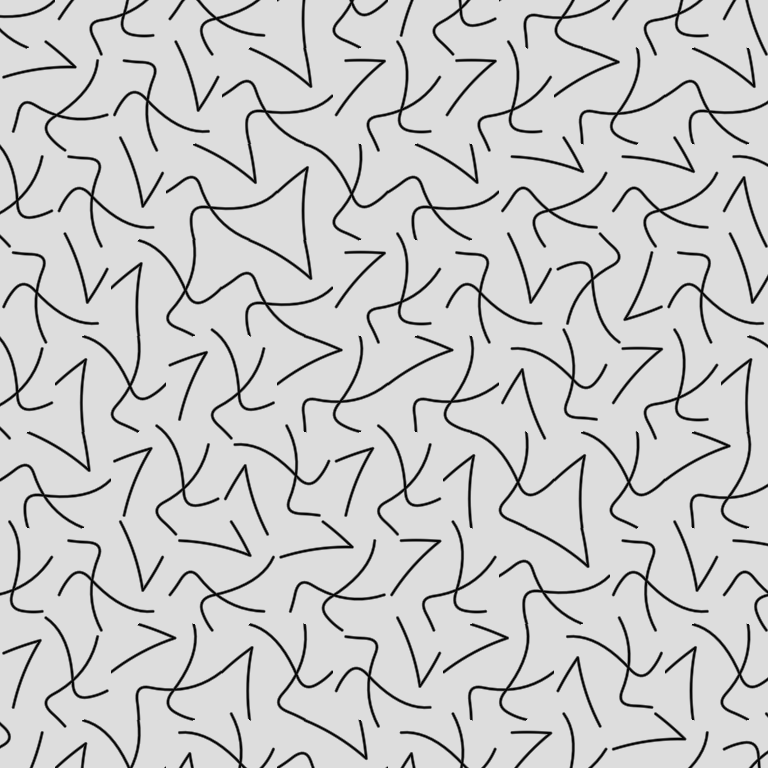
Give the GLSL for this pattern, as a three.js fragment shader.

```glsl
// Hexagonal tiles of thin dark curves, each tile turned at random in steps of 20 degrees.
varying vec2 vUv;

const float TILES = 12.0;          // tile radii across the canvas
const float HALF_WIDTH = 0.00172;  // half the stroke, in canvas units
const float SOFTNESS = 0.00195;    // width of the smoothed edge, in canvas units
const float TURN_STEP = 0.3490659; // 20 degrees
const vec3 PAPER = vec3(0.866);
const vec3 INK = vec3(0.03);

float hash(vec2 cell, float seed) {
  return fract(sin(dot(cell, vec2(127.1, 311.7)) + seed * 74.7) * 43758.5453);
}

vec2 rotate(vec2 p, float angle) {
  float c = cos(angle);
  float s = sin(angle);
  return vec2(c * p.x - s * p.y, s * p.x + c * p.y);
}

float segmentDistance(vec2 p, vec2 a, vec2 b) {
  vec2 ab = b - a;
  float t = clamp(dot(p - a, ab) / dot(ab, ab), 0.0, 1.0);
  return length(p - a - ab * t);
}

// Distance to a quadratic curve, followed in short chords
float curveDistance(vec2 p, vec2 a, vec2 control, vec2 b) {
  float d = 10.0;
  vec2 previous = a;
  for (int i = 1; i <= 10; i++) {
    float t = float(i) / 10.0;
    vec2 next = mix(mix(a, control, t), mix(control, b, t), t);
    d = min(d, segmentDistance(p, previous, next));
    previous = next;
  }
  return d;
}

// Centre of the nearest hexagon of radius 1
vec2 hexCentre(vec2 p, vec2 period) {
  vec2 a = period * floor(p / period + 0.5);
  vec2 b = period * (floor(p / period) + 0.5);
  return distance(p, a) < distance(p, b) ? a : b;
}

// A humped stroke that falls away to the lower right
float humpDistance(vec2 p) {
  vec2 rise = vec2(-0.625, 0.164);
  vec2 fall = vec2(-0.344, 0.117);
  float d = curveDistance(p, vec2(-0.86, 0.0), vec2(-0.734, 0.078), rise);
  d = min(d, curveDistance(p, rise, vec2(-0.422, 0.32), fall));
  return min(d, curveDistance(p, fall, vec2(-0.141, -0.516), vec2(0.43, -0.745)));
}

// A sagging stroke that hooks down at its left end
float hookDistance(vec2 p) {
  vec2 bend = vec2(-0.219, -0.238);
  vec2 drop = vec2(-0.477, -0.422);
  float d = curveDistance(p, vec2(0.86, 0.0), vec2(0.531, -0.336), bend);
  d = min(d, curveDistance(p, bend, vec2(-0.469, -0.203), drop));
  return min(d, curveDistance(p, drop, vec2(-0.481, -0.578), vec2(-0.43, -0.745)));
}

// A pointed stroke with one long and one short arm
float pointDistance(vec2 p) {
  vec2 tip = vec2(0.527, 0.148);
  float d = curveDistance(p, vec2(-0.43, 0.745), vec2(0.097, 0.528), tip);
  return min(d, curveDistance(p, tip, vec2(0.495, 0.469), vec2(0.43, 0.745)));
}

// Mostly small counterclockwise turns, with a few clockwise ones
float tileAngle(vec2 cell) {
  float amount = hash(cell, 1.0);
  float steps = floor(8.0 * pow(amount, 1.4));
  if (hash(cell, 2.0) < 0.2) steps = amount < 0.65 ? -2.0 : -4.0;
  return steps * TURN_STEP;
}

void main() {
  vec2 period = vec2(sqrt(3.0), 3.0);
  vec2 p = vUv * TILES;
  vec2 centre = hexCentre(p, period);
  vec2 cell = floor(2.0 * centre / period + 0.5);
  vec2 local = rotate(p - centre, -tileAngle(cell));

  float d = min(humpDistance(local), min(hookDistance(local), pointDistance(local)));
  float ink = clamp(0.5 + (HALF_WIDTH - d / TILES) / SOFTNESS, 0.0, 1.0);
  gl_FragColor = vec4(mix(PAPER, INK, ink), 1.0);
}
```
